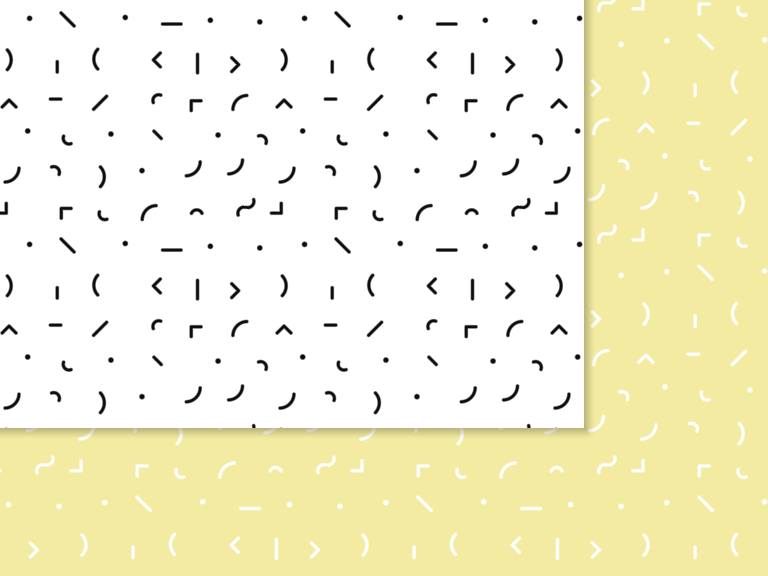
A Shadertoy shader for this pattern:

```glsl
const vec3 YELLOW = vec3(0.95, 0.92, 0.63);
const vec3 PAPER = vec3(1.0);
const vec3 INK = vec3(0.05);
const vec3 SHADOW = vec3(0.50, 0.47, 0.30);

// Lengths are in canvas heights, measured from the upper left
const vec2 CARD_CORNER = vec2(1.0139, 0.7431);
const vec2 SHADOW_SHIFT = vec2(0.003);
const float SHADOW_BLUR = 0.018;
const float SHADOW_STRENGTH = 0.55;

const vec2 TILE = vec2(0.4774, 0.3924);
const float CELLS = 6.0;
const vec2 CARD_ORIGIN = vec2(-0.019, 0.266);
const vec2 BACK_ORIGIN = vec2(0.110, 0.310);
const float BACK_SCALE = 1.022;
const float STAGGER = 0.33;
const vec2 JITTER = vec2(0.36, 0.42);

const float STROKE = 0.0028;
const float DOT_RADIUS = 0.0046;
const float SHORT_LINE = 0.0090;
const float LONG_LINE = 0.0160;
const float CHEVRON = 0.0120;
const float EIGHTH_TURN = 0.7853982;

vec3 hash32(vec2 p) {
    vec3 q = fract(vec3(p.xyx) * vec3(0.1031, 0.1030, 0.0973));
    q += dot(q, q.yxz + 33.33);
    return fract((q.xxy + q.yzz) * q.zyx);
}

vec2 rotate(vec2 p, float angle) {
    float c = cos(angle), s = sin(angle);
    return vec2(c * p.x - s * p.y, s * p.x + c * p.y);
}

float lineDistance(vec2 p, float halfLength) {
    p.x = max(abs(p.x) - halfLength, 0.0);
    return length(p) - STROKE;
}

float arcDistance(vec2 p, float radius, float halfAngle) {
    vec2 tip = vec2(sin(halfAngle), cos(halfAngle));
    p.x = abs(p.x);
    float d = tip.y * p.x > tip.x * p.y
        ? length(p - tip * radius) : abs(length(p) - radius);
    return d - STROKE;
}

float chevronDistance(vec2 p) {
    p.x = abs(p.x);
    p.y -= 0.5 * CHEVRON;
    vec2 arm = vec2(CHEVRON, -CHEVRON);
    float along = clamp(dot(p, arm) / dot(arm, arm), 0.0, 1.0);
    return length(p - arm * along) - STROKE;
}

// Two opposed arcs joined at the centre
float squiggleDistance(vec2 p) {
    vec2 halfSpan = vec2(0.0095, 0.0052);
    p *= p.x < 0.0 ? -1.0 : 1.0;
    p += vec2(-halfSpan.x, halfSpan.y);
    return arcDistance(p, length(halfSpan), atan(halfSpan.x, halfSpan.y));
}

float markDistance(vec2 p, float kind, float turn) {
    if (kind < 0.07) return length(p) - DOT_RADIUS;
    p = rotate(p, EIGHTH_TURN * floor(8.0 * turn));
    if (kind < 0.22) return lineDistance(p, SHORT_LINE);
    if (kind < 0.40) return lineDistance(p, LONG_LINE);
    if (kind < 0.58) return arcDistance(p + vec2(0.0, 0.022), 0.025, 0.75);
    if (kind < 0.73) return arcDistance(p + vec2(0.0, 0.006), 0.010, 1.15);
    if (kind < 0.86) return chevronDistance(p);
    return squiggleDistance(p);
}

// Repeating tile of loosely scattered marks
float scatterDistance(vec2 p) {
    vec2 cellSize = TILE / CELLS;
    vec2 grid = p / cellSize;
    float nearest = 1.0;
    for (int y = -1; y <= 1; y++) {
        for (int x = -1; x <= 1; x++) {
            vec2 cell = floor(grid) + vec2(x, y);
            vec2 id = mod(cell, CELLS);
            vec3 place = hash32(id + 17.0);
            vec3 style = hash32(id + 71.0);
            float staggered = step(1.5, mod(id.y, 3.0));
            float dotted = staggered * (1.0 - mod(id.x, 2.0));
            vec2 centre = cell + 0.5 + JITTER * (place.xy - 0.5);
            centre.x += STAGGER * staggered;
            float kind = style.x * (1.0 - dotted);
            nearest = min(nearest, markDistance((grid - centre) * cellSize, kind, style.y));
        }
    }
    return nearest;
}

float cardDistance(vec2 p) {
    vec2 d = p - CARD_CORNER;
    return length(max(d, 0.0)) + min(max(d.x, d.y), 0.0);
}

void mainImage(out vec4 fragColor, in vec2 fragCoord) {
    float pixel = 1.0 / iResolution.y;
    vec2 p = vec2(fragCoord.x, iResolution.y - fragCoord.y) * pixel;

    // Yellow ground with white marks
    float backMarks = scatterDistance((p - BACK_ORIGIN) / BACK_SCALE) * BACK_SCALE;
    vec3 color = mix(PAPER, YELLOW, smoothstep(-pixel, pixel, backMarks));

    // Soft shadow under the card
    float shade = 1.0 - smoothstep(-0.5 * SHADOW_BLUR, SHADOW_BLUR, cardDistance(p - SHADOW_SHIFT));
    color = mix(color, SHADOW, SHADOW_STRENGTH * shade);

    // White card with dark marks
    float cardMarks = scatterDistance(p - CARD_ORIGIN);
    vec3 card = mix(INK, PAPER, smoothstep(-pixel, pixel, cardMarks));
    color = mix(card, color, smoothstep(-0.5 * pixel, 0.5 * pixel, cardDistance(p)));
    fragColor = vec4(color, 1.0);
}
```
